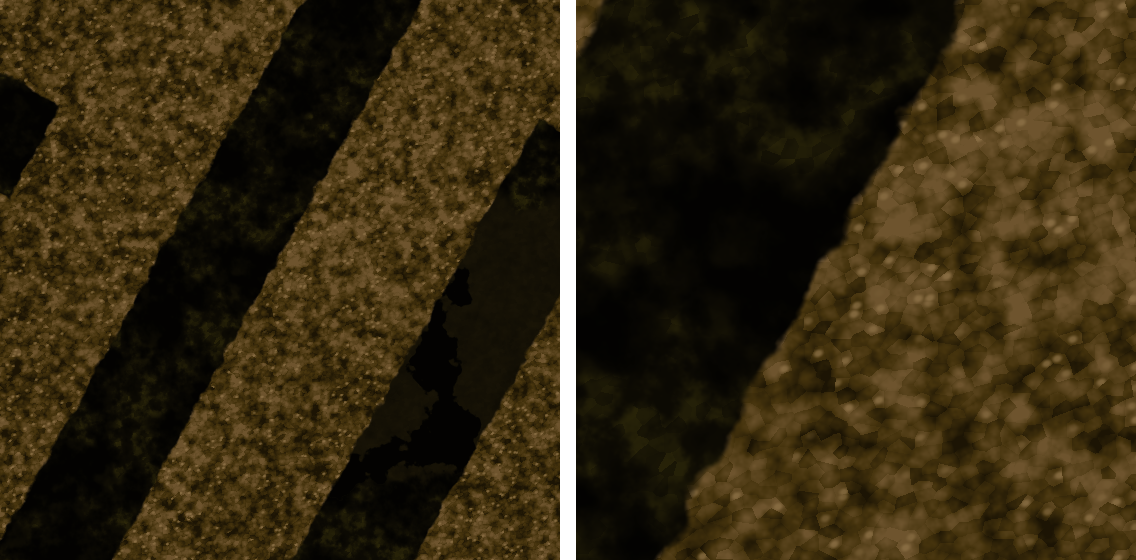
Left: the whole. Right: its middle third, enlarged.
Give the GLSL for this texture, as a WebGL 1 fragment shader.

```glsl
precision highp float;
// Worn diagonal dark bars on rough, grainy ochre paint.
uniform vec2 u_resolution;

// Bar layout
const float SLANT = 0.557;       // sideways shift of a bar per unit of height
const float PERIOD = 0.540;      // horizontal spacing of the bars
const float BAR_WIDTH = 0.214;   // horizontal width of a bar
const vec2 SHORT_BAR = vec2(0.128, 0.345);  // start and end of the first bar
const float LAST_BAR_START = -0.325;
const float EDGE_WEAR = 0.016;
const float EDGE_SOFT = 0.003;

// Grain
const vec2 GRAIN_FREQ = vec2(105.0, 140.0);
const float CLUMP_FREQ = 62.0;
const float MOSS_FREQ = 17.0;

// Colours
const vec3 OCHRE_SHADE = vec3(0.11, 0.08, 0.015);
const vec3 OCHRE = vec3(0.27, 0.20, 0.05);
const vec3 OCHRE_LIGHT = vec3(0.43, 0.33, 0.18);
const vec3 GLINT = vec3(0.58, 0.47, 0.30);
const vec3 TAR = vec3(0.010, 0.008, 0.003);
const vec3 SOOT = vec3(0.048, 0.039, 0.012);
const vec3 MOSS = vec3(0.17, 0.15, 0.035);
const vec3 FILM = vec3(0.080, 0.064, 0.020);

float hash(vec2 p) {
  return fract(sin(dot(p, vec2(127.1, 311.7))) * 43758.5);
}

float noise(vec2 p) {
  vec2 i = floor(p), f = fract(p);
  f = f * f * (3.0 - 2.0 * f);
  return mix(mix(hash(i), hash(i + vec2(1.0, 0.0)), f.x),
             mix(hash(i + vec2(0.0, 1.0)), hash(i + 1.0), f.x), f.y);
}

float fbm(vec2 p) {
  float sum = 0.0, amp = 0.533;
  for (int i = 0; i < 4; i++) {
    sum += amp * noise(p);
    p = mat2(1.6, 1.2, -1.2, 1.6) * p + 7.3;
    amp *= 0.5;
  }
  return sum;
}

// Cellular noise: distance to the nearest grain and that grain's random value
vec2 grains(vec2 p) {
  vec2 cell = floor(p), best = vec2(9.0, 0.0);
  for (int y = -1; y <= 1; y++) {
    for (int x = -1; x <= 1; x++) {
      vec2 c = cell + vec2(float(x), float(y));
      vec2 site = c + vec2(hash(c), hash(c + 41.7));
      float d = length(p - site);
      if (d < best.x) best = vec2(d, hash(c + 93.1));
    }
  }
  return best;
}

float segmentDistance(vec2 p, vec2 a, vec2 b) {
  vec2 ab = b - a;
  return length(p - a - ab * clamp(dot(p - a, ab) / dot(ab, ab), 0.0, 1.0));
}

// Signed distance to the bars, negative inside; k is the bar index
float barDistance(vec2 p, out float k) {
  float down = 1.0 - p.y;
  float across = p.x + SLANT * down;
  float along = down - SLANT * p.x;
  k = floor((across + 0.5 * (PERIOD - BAR_WIDTH)) / PERIOD);
  float side = abs(across - k * PERIOD - 0.5 * BAR_WIDTH) - 0.5 * BAR_WIDTH;
  float tip = -1.0;
  if (k < 0.5) tip = max(SHORT_BAR.x - along, along - SHORT_BAR.y);
  else if (k > 1.5) tip = LAST_BAR_START - along;
  return max(side, tip) / length(vec2(1.0, SLANT));
}

vec3 ochreSurface(vec2 p, vec2 grain) {
  float tone = 0.54 + 1.55 * (fbm(p * CLUMP_FREQ) - 0.5) + 0.45 * (grain.y - 0.5);
  tone += 0.30 * (noise(p * 3.5 + 4.0) - 0.5) - 0.25 * (grain.x - 0.4);
  tone -= 0.14 * smoothstep(0.6, 1.0, p.x) * smoothstep(0.5, 1.0, p.y);
  vec3 col = mix(OCHRE_SHADE, OCHRE, clamp(tone * 2.0, 0.0, 1.0));
  col = mix(col, OCHRE_LIGHT, clamp(tone * 2.0 - 1.0, 0.0, 1.0));
  float glint = smoothstep(0.86, 0.95, grain.y) * smoothstep(0.45, 0.1, grain.x);
  return mix(col, GLINT, 0.65 * glint);
}

vec3 darkSurface(vec2 p, vec2 grain, float k) {
  // Sooty ground with mossy flecks
  float patches = fbm(p * MOSS_FREQ + 11.0);
  float flecks = fbm(p * CLUMP_FREQ + 31.0);
  vec3 col = mix(TAR, SOOT, smoothstep(0.36, 0.62, 0.6 * patches + 0.4 * flecks));
  float moss = smoothstep(0.47, 0.68, patches) * smoothstep(0.40, 0.75, flecks);
  col = mix(col, MOSS, moss * (0.35 + 0.65 * grain.y));

  // Smooth film on the last bar, broken by tar stains
  float rough = 0.10 * (patches - 0.5) + 0.03 * (flecks - 0.5);
  float film = smoothstep(0.13, 0.17, p.y + rough) * smoothstep(0.66, 0.62, p.y + rough);
  vec3 coat = FILM * (0.75 + 0.5 * flecks) * (0.92 + 0.16 * grain.y);
  float stain = min(segmentDistance(p, vec2(0.78, 0.41), vec2(0.81, 0.22)),
                    segmentDistance(p, vec2(0.81, 0.20), vec2(0.62, 0.165)));
  stain = min(stain, segmentDistance(p, vec2(0.82, 0.51), vec2(0.82, 0.46)) + 0.025);
  stain = smoothstep(0.036, 0.030, stain + rough);
  return mix(col, mix(coat, TAR, stain), max(film, stain) * step(1.5, k));
}

void main() {
  vec2 p = gl_FragCoord.xy / u_resolution;
  vec2 grain = grains(mat2(0.92, -0.39, 0.39, 0.92) * p * GRAIN_FREQ);

  float k;
  float d = barDistance(p, k);
  d += EDGE_WEAR * (fbm(p * 48.0 + 3.0) - 0.5) + 0.004 * (noise(p * 12.0) - 0.5);
  float soft = max(EDGE_SOFT, 1.0 / min(u_resolution.x, u_resolution.y));
  float bar = smoothstep(soft, -soft, d);

  vec3 col = mix(ochreSurface(p, grain), darkSurface(p, grain, k), bar);
  gl_FragColor = vec4(col, 1.0);
}
```
